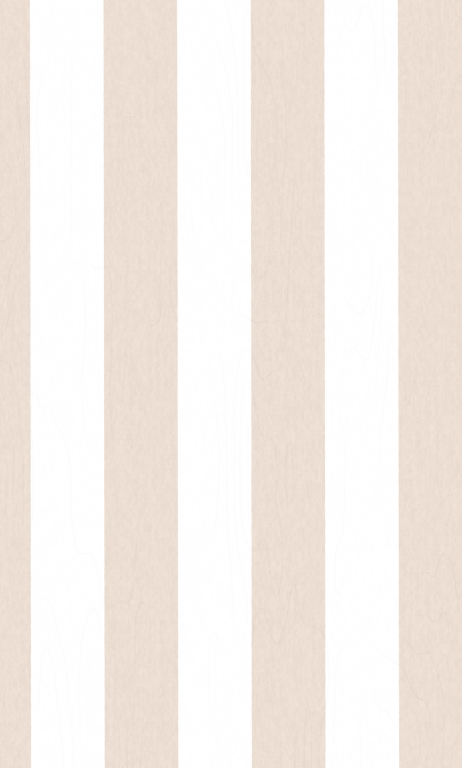
Write a Shadertoy shader that draws this pattern.

```glsl
#define PERIOD 0.3186
#define WHITE_CENTER 0.1457
#define WHITE_SHARE 0.5
#define LEAN 0.0016
#define BEIGE vec3(0.924, 0.870, 0.824)
#define WHITE vec3(0.998)
#define GRAIN_SCALE vec2(230.0, 95.0)
#define BEIGE_GRAIN 0.045
#define WHITE_GRAIN 0.006
#define VEIN_DEPTH 0.016

float hash(vec2 p) {
    return fract(sin(dot(p, vec2(127.1, 311.7))) * 43758.5453);
}

float valueNoise(vec2 p) {
    vec2 cell = floor(p);
    vec2 f = fract(p);
    f = f * f * (3.0 - 2.0 * f);
    float low = mix(hash(cell), hash(cell + vec2(1.0, 0.0)), f.x);
    float high = mix(hash(cell + vec2(0.0, 1.0)), hash(cell + vec2(1.0, 1.0)), f.x);
    return mix(low, high, f.y);
}

// Positive inside the white stripes, negative inside the beige ones
float stripeDistance(vec2 p) {
    float x = p.x - WHITE_CENTER + LEAN * (p.y - 0.83);
    float phase = fract(x / PERIOD + 0.5) - 0.5;
    return (0.5 * WHITE_SHARE - abs(phase)) * PERIOD;
}

// Fine embossed fibres, running mostly upright
float paperGrain(vec2 p) {
    float fibre = valueNoise(p * GRAIN_SCALE) - 0.5;
    float streak = valueNoise(p * vec2(190.0, 14.0) + 37.0) - 0.5;
    float speck = valueNoise(p * 310.0 + 71.0) - 0.5;
    return 0.5 * fibre + 0.2 * streak + 0.4 * speck;
}

// Sparse, long wood veins: contour lines of stretched noise
float woodVeins(vec2 p) {
    float field = 7.0 * valueNoise(p * vec2(9.0, 1.6) + 11.0)
                + 1.5 * valueNoise(p * vec2(30.0, 5.0));
    float width = max(fwidth(field), 0.001);
    float line = 1.0 - smoothstep(0.3, 1.0, abs(fract(field) - 0.5) / width);
    return line * smoothstep(0.35, 0.75, valueNoise(p * vec2(14.0, 5.0) + 53.0));
}

void mainImage(out vec4 fragColor, in vec2 fragCoord) {
    vec2 p = fragCoord / iResolution.x;
    float pixel = 1.0 / iResolution.x;

    // Printed stripes with a slightly uneven edge
    float edge = stripeDistance(p) + 0.0008 * (valueNoise(p * vec2(20.0, 160.0)) - 0.5);
    float white = smoothstep(-0.75 * pixel, 0.75 * pixel, edge);
    vec3 color = mix(BEIGE, WHITE, white);

    // Relief, plainer on the white
    color += paperGrain(p) * mix(BEIGE_GRAIN, WHITE_GRAIN, white);
    color -= woodVeins(p) * VEIN_DEPTH * mix(1.0, 0.6, white);

    fragColor = vec4(clamp(color, 0.0, 1.0), 1.0);
}
```
